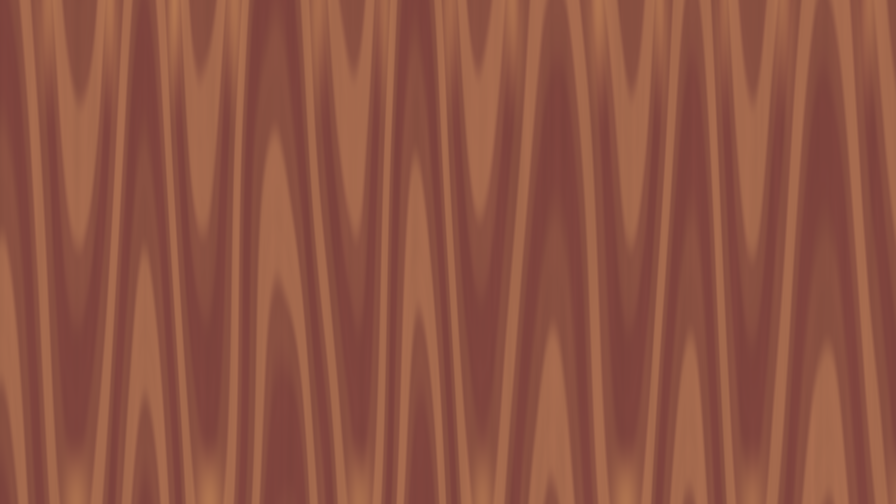
This texture is drawn by a Shadertoy shader. Its source:

```glsl
// Warm wood grain: rows of long, nested U-shaped figures hanging from the top edge.
// A height field of cosine columns plus a vertical slope is cut into repeating
// bands; value noise bends the bands and adds fine streaks along them.

const vec3 DEEP_BROWN  = vec3(0.495, 0.265, 0.238);
const vec3 MID_BROWN   = vec3(0.535, 0.312, 0.253);
const vec3 LIGHT_BROWN = vec3(0.645, 0.412, 0.302);
const vec3 GLOW_TAN    = vec3(0.740, 0.500, 0.330);

const float PI = 3.14159265;
const float COLUMN_WIDTH  = 0.273; // spacing of the figures, in canvas heights
const float FIRST_COLUMN  = 0.162; // centre of the leftmost figure
const float COLUMN_SWAY   = 0.045; // alternating shift of the centres
const float FIGURE_DEPTH  = 0.85;  // bands crossed from centre to flank, halved
const float BAND_SLOPE    = 1.0;   // bands crossed from bottom to top
const float TIP_VARIATION = 0.24;
const float STREAK_BEND   = 0.11;
const float EDGE_SOFTNESS = 0.035;
const float GRAIN_STRENGTH = 0.028;

float hash(vec2 p) {
    return fract(sin(dot(p, vec2(127.1, 311.7))) * 43758.5453);
}

float valueNoise(vec2 p) {
    vec2 cell = floor(p);
    vec2 f = fract(p);
    f = f * f * (3.0 - 2.0 * f);
    float low  = mix(hash(cell), hash(cell + vec2(1.0, 0.0)), f.x);
    float high = mix(hash(cell + vec2(0.0, 1.0)), hash(cell + vec2(1.0, 1.0)), f.x);
    return mix(low, high, f.y);
}

// Column coordinate: whole numbers lie on the centres of the figures.
float columnCoord(vec2 p) {
    float u = (p.x - FIRST_COLUMN) / COLUMN_WIDTH;
    u += COLUMN_SWAY * (1.0 - cos(PI * u));
    return u + 0.10 * (valueNoise(vec2(u * 0.8, p.y * 1.3) + 5.0) - 0.5);
}

// Growth height; its contours are the grain lines.
float growthField(vec2 p, float u) {
    float depth = FIGURE_DEPTH * (0.75 + 0.5 * valueNoise(vec2(u * 0.9, 3.5)));
    float field = BAND_SLOPE * p.y + depth * (cos(2.0 * PI * u) - 1.0);
    field += TIP_VARIATION * (valueNoise(vec2(u * 0.7, 17.5)) - 0.25);
    return field + STREAK_BEND * (valueNoise(vec2(p.x * 32.0, p.y * 0.8)) - 0.5);
}

// Soft-edged window on the band phase.
float band(float phase, float start, float end, float soft) {
    return smoothstep(start - soft, start + soft, phase)
         * (1.0 - smoothstep(end - soft, end + soft, phase));
}

void mainImage(out vec4 fragColor, in vec2 fragCoord) {
    vec2 p = fragCoord / iResolution.y;
    float u = columnCoord(p);
    float field = growthField(p, u);
    float phase = fract(field);
    float slope = fwidth(field);

    // Flat light bands between mid and deep brown ones
    float soft = EDGE_SOFTNESS + min(0.5 * slope, 0.04);
    float deep = band(phase, 0.15, 0.44, 0.07);
    float light = band(phase, 0.60, 0.90, soft);
    vec3 color = mix(MID_BROWN, DEEP_BROWN, deep);
    color = mix(color, LIGHT_BROWN, light);

    // Thin lines that follow the contours, faded where they get too dense
    float lines = valueNoise(vec2(field * 22.0, 8.5)) - 0.5;
    lines *= 1.0 - smoothstep(0.3, 1.2, slope * 22.0);

    // Straight vertical fibres
    float fibres = valueNoise(vec2(p.x * 85.0, p.y * 1.5)) - 0.5;
    fibres += 0.6 * (valueNoise(vec2(p.x * 170.0, p.y * 4.0)) - 0.5);
    color *= 1.0 + GRAIN_STRENGTH * (lines + 1.3 * fibres);

    // Pale streaks on the flanks at the top, pale blobs on the centres at the bottom
    float offset = abs(u - round(u));
    float flank = (offset - 0.23) / 0.055;
    float centre = offset / 0.09;
    float strength = 0.35 + 0.6 * valueNoise(vec2(u * 1.7, 29.5));
    float glow = exp(-flank * flank) * smoothstep(0.72, 1.0, p.y);
    glow += exp(-centre * centre) * (1.0 - smoothstep(0.0, 0.15, p.y));
    color = mix(color, GLOW_TAN, glow * strength);

    fragColor = vec4(color, 1.0);
}
```
